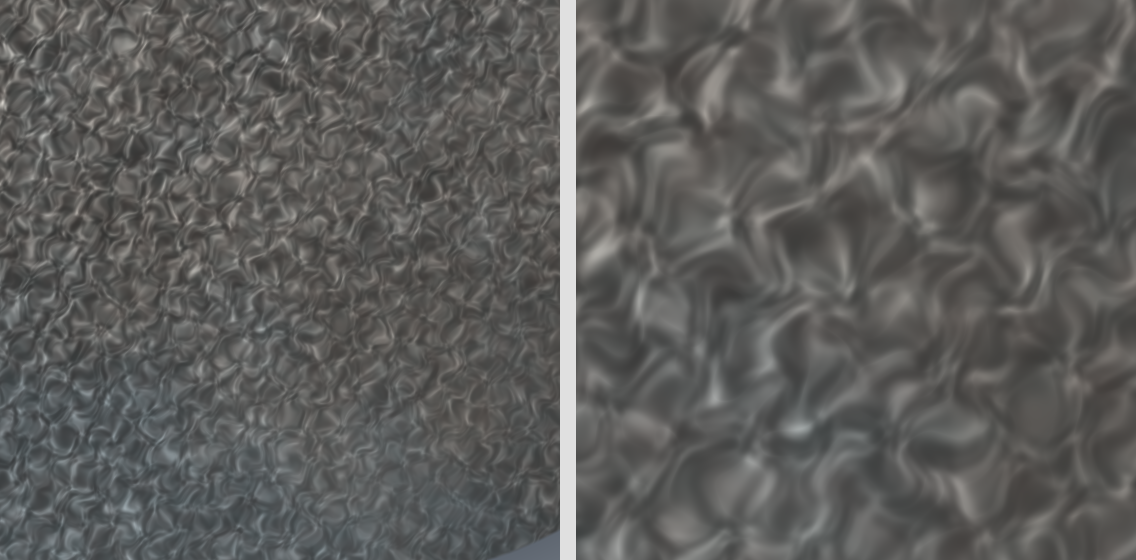
Left: the whole. Right: its middle third, enlarged.
This texture is drawn by a WebGL 1 fragment shader. Its source:

```glsl
precision highp float;
// Rough grey stone: slanted, warped grains and wormy ridges built from gradient
// noise, with contrast fading to the lower right, a blue cast at the lower left,
// faint slanting creases and a smooth pale rim in the corner.
uniform vec2 u_resolution;

float hash(vec2 p) {
  vec3 q = fract(p.xyx * vec3(0.1031, 0.1030, 0.0973));
  q += dot(q, q.yzx + 33.33);
  return fract((q.x + q.y) * q.z);
}

float cornerSlope(vec2 cell, vec2 offset) {
  float angle = 6.2832 * hash(cell);
  return dot(vec2(cos(angle), sin(angle)), offset);
}

// Gradient noise, roughly -0.7 to 0.7
float noise(vec2 p) {
  p += 100.0;
  vec2 cell = floor(p), f = fract(p);
  vec2 blend = f * f * f * (f * (f * 6.0 - 15.0) + 10.0);
  float low = mix(cornerSlope(cell, f),
                  cornerSlope(cell + vec2(1, 0), f - vec2(1, 0)), blend.x);
  float high = mix(cornerSlope(cell + vec2(0, 1), f - vec2(0, 1)),
                   cornerSlope(cell + vec2(1, 1), f - vec2(1, 1)), blend.x);
  return mix(low, high, blend.y);
}

// Grain height: stretched along a steep diagonal and bent by slower noise
float grain(vec2 uv) {
  vec2 bend = vec2(noise(uv * 27.0), noise(uv * 27.0 + 41.0));
  vec2 p = uv + 0.022 * bend;
  vec2 slanted = vec2(dot(p, vec2(0.87, -0.5)), dot(p, vec2(0.5, 0.87)));
  float body = noise(slanted * vec2(58.0, 37.0));
  float detail = noise(slanted * vec2(105.0, 76.0) + 17.0);
  float ridge = 0.2 - abs(noise(slanted * vec2(49.0, 33.0) + 63.0));
  float clump = noise(uv * 19.0 + 29.0);
  return 0.8 * body + 0.5 * detail + 0.65 * ridge + 0.28 * clump;
}

// Soft broken dark line rising to the right
float crease(vec2 uv, float height, float slope, float start, float end) {
  float wobble = 0.018 * noise(uv * 9.0 + 5.0);
  float across = uv.y - height - slope * uv.x + wobble;
  float reach = smoothstep(start, start + 0.08, uv.x)
              * (1.0 - smoothstep(end - 0.08, end, uv.x));
  return exp(-across * across / 0.00008) * reach
       * (0.6 + noise(uv * 14.0 + 71.0));
}

void main() {
  vec2 uv = gl_FragCoord.xy / u_resolution;

  // Relief, strongest at the upper left
  float contrast = 1.0 + 0.45 * (uv.y - 0.5) - 0.5 * (uv.x - 0.5)
                 + 0.35 * noise(uv * 4.0 + 13.0);
  float height = grain(uv);
  float tone = 0.346 + contrast * (0.235 * height + 0.15 * height * height);

  // Broad light and shade, then creases
  tone += 0.05 * noise(uv * 3.2 + 7.0) + 0.035 * noise(uv * 8.0 + 37.0);
  tone -= 0.03 * smoothstep(0.6, 1.0, uv.x) * (1.0 - uv.y);
  float creases = crease(uv, 0.26, 0.55, 0.37, 1.05)
                + 0.7 * crease(uv, 0.70, 0.45, 0.22, 0.52)
                + 0.5 * crease(uv, 0.20, 0.28, 0.60, 1.05);
  tone -= 0.055 * creases;
  tone = 0.20 + max(tone - 0.20, 0.25 * (tone - 0.20));

  // Warm grey above, cooler grey below, with slight colour mottling
  float cool = smoothstep(0.75, 0.2, uv.y + 0.4 * uv.x)
             + 0.7 * noise(uv * 6.0 + 53.0);
  vec3 warmTint = vec3(1.025, 1.0, 0.965);
  vec3 coolTint = vec3(0.95, 1.015, 1.045);
  vec3 color = tone * mix(warmTint, coolTint, clamp(cool, 0.0, 1.0));
  color += vec3(0.012, -0.006, -0.008) * noise(uv * 33.0 + 81.0);

  // Smooth rim curving through the lower right corner
  float along = max(uv.x - 0.87, 0.0);
  float rimTop = 0.3 * along + 0.9 * along * along;
  float rim = smoothstep(0.004, -0.004, uv.y - rimTop) * step(0.87, uv.x);
  vec3 rimColor = vec3(0.37, 0.40, 0.44) + 0.6 * (rimTop - uv.y);
  color = mix(color, rimColor, rim);

  gl_FragColor = vec4(color, 1.0);
}
```
